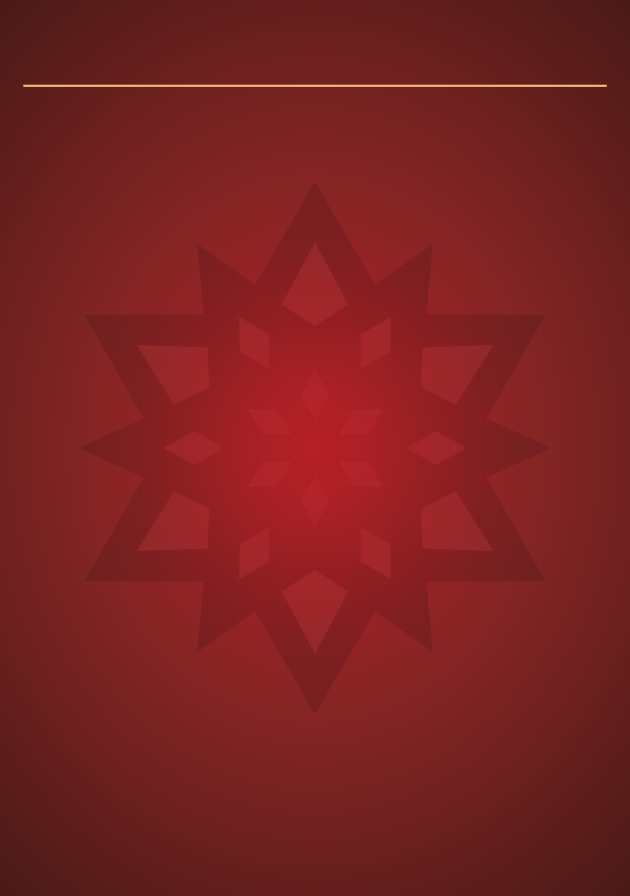
Give the GLSL for this background, as a WebGL 1 fragment shader.

```glsl
precision highp float;
// A dark red backdrop with an elliptical glow, a twelve-pointed star and a thin gold rule.
// The star and its rings of kites come from folding the plane into six mirrored
// sectors, where each outline is a union or intersection of half-planes.
uniform vec2 u_resolution;

const float PI = 3.14159265;
const vec3 GLOW = vec3(0.715, 0.120, 0.148);
const vec3 CRIMSON = vec3(0.520, 0.145, 0.142);
const vec3 MAROON = vec3(0.290, 0.100, 0.090);
const vec3 GOLD = vec3(0.95, 0.74, 0.47);

// Folds the plane into one of six sectors, mirrored about its axis.
vec2 foldSector(vec2 p, float axisAngle) {
  float sector = PI / 3.0;
  float a = mod(atan(p.y, p.x) - axisAngle + 0.5 * sector, sector) - 0.5 * sector;
  return length(p) * vec2(cos(a), abs(sin(a)));
}

// Signed distance to the line from a to b, positive on its right.
float edgeDistance(vec2 p, vec2 a, vec2 b) {
  vec2 e = b - a;
  return dot(p - a, normalize(vec2(e.y, -e.x)));
}

// Kite along the sector axis.
float kiteDistance(vec2 p, float outer, vec2 side, float inner) {
  return max(edgeDistance(p, vec2(outer, 0.0), side),
             edgeDistance(p, side, vec2(inner, 0.0)));
}

// Star with alternating long and short points.
float starDistance(vec2 p, float longTip, vec2 valley, vec2 shortTip) {
  return min(edgeDistance(p, vec2(longTip, 0.0), valley),
             edgeDistance(p, valley, shortTip));
}

float boxDistance(vec2 p, vec2 halfSize) {
  vec2 d = abs(p) - halfSize;
  return max(d.x, d.y);
}

float coverage(float d, float pixel) {
  return 1.0 - smoothstep(-0.6 * pixel, 0.6 * pixel, d);
}

vec3 backdrop(vec2 p) {
  float t = length(p * vec2(1.2, 1.0)) / 0.65;
  vec3 inner = mix(GLOW, CRIMSON, clamp(t / 0.47, 0.0, 1.0));
  return mix(inner, MAROON, clamp((t - 0.47) / 0.53, 0.0, 1.0));
}

void main() {
  float pixel = 1.0 / u_resolution.y;
  vec2 p = (gl_FragCoord.xy - 0.5 * u_resolution) * pixel;
  vec3 color = backdrop(p);

  // Star outline and the three rings of kites
  vec2 longAxis = foldSector(p, PI / 6.0);
  vec2 shortAxis = foldSector(p, 0.0);
  float star = starDistance(longAxis, 0.297, vec2(0.182, 0.067), vec2(0.228, 0.1315));
  float outerKites = kiteDistance(longAxis, 0.230, vec2(0.160, 0.037), 0.136);
  float middleKites = kiteDistance(shortAxis, 0.169, vec2(0.135, 0.019), 0.102);
  float innerKites = kiteDistance(longAxis, 0.087, vec2(0.058, 0.016), 0.030);
  float kites = coverage(min(min(outerKites, middleKites), innerKites), pixel);

  // The shade fades toward the centre; the kites stay lit
  float shade = 0.13 * smoothstep(0.03, 0.25, length(p));
  color *= 1.0 - shade * coverage(star, pixel) * (1.0 - kites);
  color += vec3(0.018, 0.016, 0.018) * kites;

  // Gold rule near the top
  float rule = boxDistance(p - vec2(0.0, 0.4043), vec2(0.3255, 0.0012));
  color = mix(color, GOLD, coverage(rule, pixel));

  gl_FragColor = vec4(color, 1.0);
}
```
